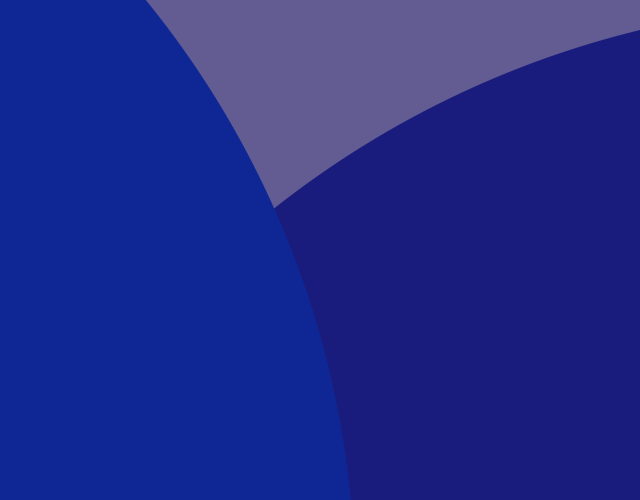
This background is drawn by a Shadertoy shader. Its source:

```glsl
// Antialiased coverage of a disc, in units of canvas height
float disc(vec2 p, vec2 center, float radius) {
    float pixel = 1.0 / iResolution.y;
    return smoothstep(0.7 * pixel, -0.7 * pixel, length(p - center) - radius);
}

void mainImage(out vec4 fragColor, in vec2 fragCoord) {
    // Height runs 0 to 1; width is fixed at 1.28 so the layout fills the canvas
    vec2 p = fragCoord / iResolution.xy * vec2(1.28, 1.0);

    vec3 mauve = vec3(0.384, 0.361, 0.576);
    vec3 navy = vec3(0.102, 0.110, 0.490);
    vec3 blue = vec3(0.055, 0.153, 0.580);

    // Navy hill on the right, then the blue disc over it on the left
    vec3 color = mix(mauve, navy, disc(p, vec2(1.7292, -0.9103), 1.904));
    color = mix(color, blue, disc(p, vec2(-1.1485, -0.1745), 1.8583));

    fragColor = vec4(color, 1.0);
}
```
